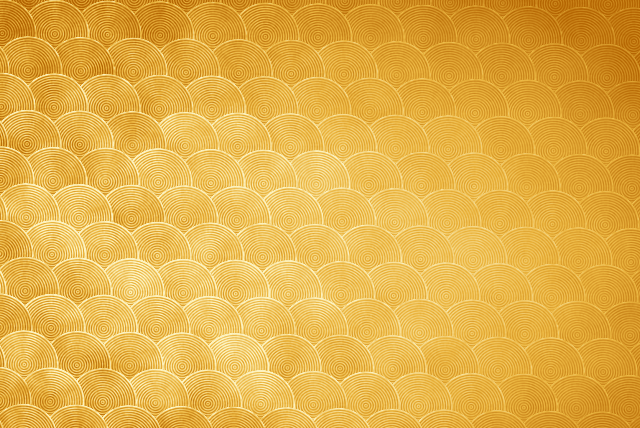
A Shadertoy shader for this pattern:

```glsl
#define PITCH 0.1230
#define ROW_STEP 0.0859
#define RADIUS 0.0801
#define RINGS 14.0
#define RIM_WIDTH 0.0027
#define TILT 0.013
#define ANCHOR vec2(-0.009, 0.069)
#define GOLD_DARK vec3(0.71, 0.40, 0.01)
#define GOLD_MID vec3(0.92, 0.71, 0.25)
#define GOLD_PALE vec3(0.99, 0.95, 0.75)

float hash(vec2 p) {
    vec3 q = fract(vec3(p.xyx) * 0.1031);
    q += dot(q, q.yzx + 33.33);
    return fract((q.x + q.y) * q.z);
}

float noise(vec2 p) {
    vec2 i = floor(p), f = fract(p);
    f = f * f * (3.0 - 2.0 * f);
    return mix(mix(hash(i), hash(i + vec2(1, 0)), f.x),
               mix(hash(i + vec2(0, 1)), hash(i + vec2(1, 1)), f.x), f.y);
}

float fbm(vec2 p) {
    float sum = 0.0, amp = 0.5;
    for (int i = 0; i < 4; i++) {
        sum += amp * noise(p);
        p = p * 2.03 + 17.0;
        amp *= 0.5;
    }
    return sum;
}

vec3 goldRamp(float tone) {
    vec3 low = mix(GOLD_DARK, GOLD_MID, clamp(tone * 2.0, 0.0, 1.0));
    return mix(low, GOLD_PALE, clamp(tone * 2.0 - 1.0, 0.0, 1.0));
}

// Engraved relief of one disc: concentric rings, bright rim, fan-shaped glint.
float discRelief(vec2 d, vec2 cell, float shine, float pixel) {
    float r = length(d);
    vec2 dir = d / max(r, 1e-4);
    float seed = hash(cell + 71.0);

    float fan = noise(dir * 2.5 + seed * 40.0);
    float wear = 0.45 + 1.1 * noise(d * 130.0 + seed * 90.0);
    float ringFade = smoothstep(1.0, 2.2, RADIUS / (RINGS * pixel));
    float rings = -cos(6.28318 * RINGS * r / RADIUS) * ringFade;
    float ringGain = mix(0.10, 0.23, shine) * (0.65 + 0.7 * fan);
    ringGain *= 0.6 + 0.4 * wear;

    float rimDist = abs(r - RADIUS + 0.5 * RIM_WIDTH);
    float rim = 1.0 - smoothstep(0.5 * RIM_WIDTH - 0.5 * pixel,
                                 0.5 * RIM_WIDTH + 0.5 * pixel, rimDist);

    float body = (seed - 0.5) * mix(0.03, 0.14, shine);
    body += (fan - 0.5) * 0.16 * shine * smoothstep(0.0, RADIUS, r);
    body += (d.y / RADIUS - 0.35) * 0.12 * shine;
    float relief = body + rings * ringGain;
    return mix(relief, body + mix(0.18, 0.42, shine) * wear, rim);
}

// Discs overlap upper rows, and each covers its right-hand neighbour.
float scales(vec2 p, float shine, float pixel) {
    vec2 q = vec2(p.x - TILT * p.y, p.y + TILT * p.x);
    float relief = 0.0;
    float nearRow = round(q.y / ROW_STEP);
    for (int j = 1; j >= -1; j--) {
        float row = nearRow + float(j);
        float shift = 0.5 * mod(row, 2.0);
        float nearCol = round(q.x / PITCH - shift);
        for (int i = 1; i >= -1; i--) {
            float col = nearCol + float(i);
            vec2 d = q - vec2((col + shift) * PITCH, row * ROW_STEP);
            float cover = 1.0 - smoothstep(-0.5, 0.5, (length(d) - RADIUS) / pixel);
            if (cover > 0.0)
                relief = mix(relief, discRelief(d, vec2(col, row), shine, pixel), cover);
        }
    }
    return relief;
}

void mainImage(out vec4 fragColor, in vec2 fragCoord) {
    vec2 uv = fragCoord / iResolution.xy;
    vec2 p = (fragCoord - 0.5 * iResolution.xy) / iResolution.y;
    float pixel = 1.0 / iResolution.y;

    // Broad sheen, strongest left of centre and falling off to the corners.
    vec2 away = uv - vec2(0.42, 0.38);
    float tone = max(0.67 - dot(away * away, vec2(1.0, 1.05)), 0.10);
    float shine = 1.0 - smoothstep(0.1, 0.95, uv.x + 0.15 * uv.y);

    // Foil relief, tarnished blotches and fine grain.
    tone += scales(p - ANCHOR, shine, pixel);
    tone += (fbm(p * 14.0 + 50.0) - 0.47) * mix(0.10, 0.42, shine);
    tone += (noise(p * 260.0 + 300.0) - 0.5) * mix(0.06, 0.14, shine);

    fragColor = vec4(goldRamp(clamp(tone, 0.0, 1.0)), 1.0);
}
```
